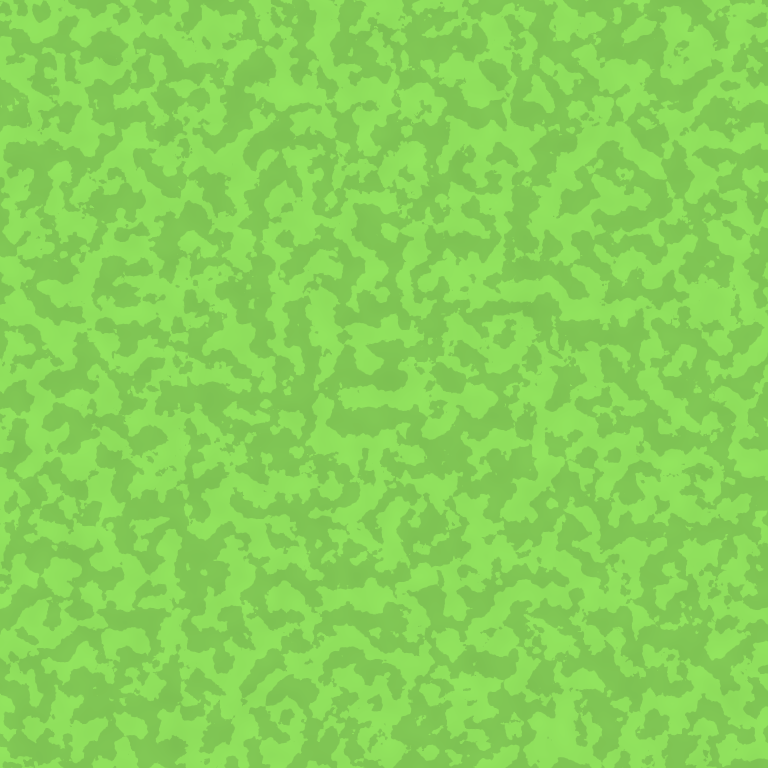
Give the GLSL for this texture, as a Shadertoy shader.

```glsl
// Draws a two-tone green grass camouflage: small ragged patches of thresholded noise.

const vec3 SHADE_GREEN = vec3(0.498, 0.772, 0.328);
const vec3 LIGHT_GREEN = vec3(0.563, 0.880, 0.363);

const float PATCH_SCALE = 35.0;   // noise cells across the canvas
const float CLUSTER_SCALE = 13.0;
const float TONE_SCALE = 22.0;
const float TONE_STRENGTH = 0.035;

// Sine-free hash: a lattice point to a vector in [-1, 1]
vec2 hashGradient(vec2 cell) {
    vec3 p = fract(cell.xyx * vec3(0.1031, 0.1030, 0.0973));
    p += dot(p, p.yzx + 33.33);
    return 2.0 * fract((p.xx + p.yz) * p.zy) - 1.0;
}

// Smooth gradient noise centred on zero
float gradientNoise(vec2 p) {
    vec2 cell = floor(p);
    vec2 f = p - cell;
    vec2 blend = f * f * f * (f * (f * 6.0 - 15.0) + 10.0);
    float a = dot(hashGradient(cell), f);
    float b = dot(hashGradient(cell + vec2(1, 0)), f - vec2(1, 0));
    float c = dot(hashGradient(cell + vec2(0, 1)), f - vec2(0, 1));
    float d = dot(hashGradient(cell + vec2(1, 1)), f - vec2(1, 1));
    return mix(mix(a, b, blend.x), mix(c, d, blend.x), blend.y);
}

// Layered noise; each octave is turned to hide the lattice
float fractalNoise(vec2 p, int octaves, float gain) {
    const mat2 TURN_AND_DOUBLE = mat2(1.6, 1.2, -1.2, 1.6);
    float sum = 0.0;
    float amplitude = 1.0;
    for (int i = 0; i < octaves; i++) {
        sum += amplitude * gradientNoise(p);
        p = TURN_AND_DOUBLE * p + 17.3;
        amplitude *= gain;
    }
    return sum;
}

// Signed patch field: positive in light grass, negative in shade
float patchField(vec2 uv) {
    float patches = fractalNoise(uv * PATCH_SCALE + 40.7, 4, 0.42);
    float clusters = gradientNoise(uv * CLUSTER_SCALE + 91.2);
    return patches + 0.3 * clusters;
}

void mainImage(out vec4 fragColor, in vec2 fragCoord) {
    vec2 uv = fragCoord / min(iResolution.x, iResolution.y);

    // Crisp patches with an antialiased edge
    float field = patchField(uv);
    float edge = max(0.6 * fwidth(field), 1e-4);
    vec3 color = mix(SHADE_GREEN, LIGHT_GREEN, smoothstep(-edge, edge, field));

    // Faint soft mottling inside the patches
    float mottling = fractalNoise(uv * TONE_SCALE + 150.4, 2, 0.5);
    color *= 1.0 + TONE_STRENGTH * mottling;

    fragColor = vec4(color, 1.0);
}
```
